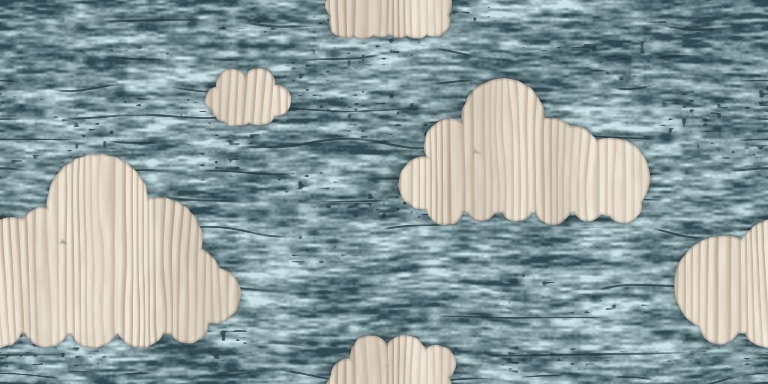
This pattern is drawn by a WebGL 1 fragment shader. Its source:

```glsl
precision highp float;
// Pale wooden clouds inlaid in brushed blue boards, on a seamless 2:1 tile.
// Clouds are unions of round domes, a body and a scalloped base; both woods
// are stretched value noise on lattices that wrap at the tile edges.

uniform vec2 u_resolution;

const vec2 TILE = vec2(2.0, 1.0);

float hash(vec2 p) {
  vec3 q = fract(p.xyx * vec3(0.1031, 0.1030, 0.0973));
  q += dot(q, q.yzx + 33.33);
  return fract((q.x + q.y) * q.z);
}

// Value noise with a whole number of cells per tile.
float noise(vec2 uv, vec2 cells) {
  vec2 g = uv * cells;
  vec2 i = floor(g);
  vec2 f = fract(g);
  f = f * f * (3.0 - 2.0 * f);
  vec2 a = mod(i, cells);
  vec2 b = mod(i + 1.0, cells);
  return mix(mix(hash(a), hash(vec2(b.x, a.y)), f.x),
             mix(hash(vec2(a.x, b.y)), hash(b), f.x), f.y);
}

float disc(vec2 p, vec3 c) {
  return length(p - c.xy) - c.z;
}

// base: left x, right x, y and lobe radius of the scallops; body: core radius.
float cloud(vec2 p, vec4 base, float body, vec3 a, vec3 b, vec3 c,
            vec3 d, vec3 e, vec3 f) {
  vec2 mid = vec2(0.5 * (base.x + base.y), base.z + 0.75 * body);
  p = mod(p - mid + 0.5 * TILE, TILE) - 0.5 * TILE + mid;

  float halfWidth = 0.5 * (base.y - base.x) - 0.2 * body;
  vec2 core = p - mid;
  core.x -= clamp(core.x, -halfWidth, halfWidth);
  float dist = length(core) - body;

  dist = min(dist, min(disc(p, a), min(disc(p, b), disc(p, c))));
  dist = min(dist, min(disc(p, d), min(disc(p, e), disc(p, f))));
  for (int i = 0; i < 6; i++) {
    float k = float(i);
    float size = 0.78 + 0.34 * hash(vec2(k + 3.0, floor(base.y * 50.0)));
    vec2 lobe = vec2(mix(base.x, base.y, k / 5.0), base.z);
    dist = min(dist, disc(p, vec3(lobe, base.w * size)));
  }
  return dist;
}

float sky(vec2 p) {
  float large = cloud(p, vec4(-0.125, 0.49, 0.16, 0.063), 0.12,
    vec3(0.255, 0.466, 0.133), vec3(-0.117, 0.258, 0.128),
    vec3(0.03, 0.318, 0.115), vec3(0.11, 0.40, 0.06),
    vec3(0.411, 0.37, 0.117), vec3(0.552, 0.232, 0.075));
  float medium = cloud(p, vec4(1.16, 1.625, 0.465, 0.05), 0.08,
    vec3(1.31, 0.687, 0.109), vec3(1.172, 0.622, 0.068),
    vec3(1.107, 0.523, 0.07), vec3(1.427, 0.604, 0.089),
    vec3(1.492, 0.604, 0.068), vec3(1.591, 0.539, 0.102));
  float small = cloud(p, vec4(0.585, 0.69, 0.707, 0.032), 0.03,
    vec3(0.604, 0.779, 0.042), vec3(0.674, 0.781, 0.042),
    vec3(0.568, 0.74, 0.034), vec3(0.716, 0.737, 0.042),
    vec3(0.64, 0.75, 0.045), vec3(0.58, 0.72, 0.03));
  float low = cloud(p, vec4(0.90, 1.13, -0.055, 0.045), 0.06,
    vec3(0.964, 0.075, 0.052), vec3(1.055, 0.07, 0.057),
    vec3(0.904, 0.023, 0.042), vec3(1.138, 0.052, 0.049),
    vec3(0.89, -0.015, 0.042), vec3(1.12, -0.01, 0.057));
  return min(min(large, medium), min(small, low));
}

// Worn blue paint dragged sideways, with broken dark cracks.
vec3 paintedBoards(vec2 uv) {
  vec2 w = uv + vec2(0.0, 0.014 * noise(uv, vec2(7.0, 5.0)));
  float streaks = 0.30 * noise(w, vec2(14.0, 46.0))
                + 0.36 * noise(w, vec2(30.0, 97.0))
                + 0.34 * noise(w, vec2(76.0, 140.0));
  float tone = 0.55 + 2.3 * (streaks - 0.5);
  tone += 0.45 * (noise(uv, vec2(9.0, 6.0)) - 0.5);
  tone += 0.16 * (noise(uv, vec2(60.0, 7.0)) - 0.5);
  tone += 0.22 * (noise(uv, vec2(256.0, 160.0)) - 0.5);
  vec3 col = mix(vec3(0.25, 0.35, 0.38), vec3(0.70, 0.80, 0.82),
                 clamp(tone, -0.12, 1.2));

  float row = w.y * 13.0 + 0.5 * noise(uv, vec2(11.0, 13.0));
  float line = 1.0 - smoothstep(0.012, 0.055, abs(fract(row) - 0.5));
  float broken = smoothstep(0.5, 0.72, noise(w, vec2(17.0, 26.0)));
  float pits = smoothstep(0.78, 0.95, noise(w, vec2(110.0, 128.0)))
             * smoothstep(0.5, 0.75, noise(uv, vec2(10.0, 15.0)));
  return mix(col, vec3(0.13, 0.20, 0.23), 0.75 * max(line * broken, pits));
}

// Cream wood with upright growth lines of uneven strength.
vec3 creamWood(vec2 uv) {
  float ring = fract(96.0 * uv.x + 1.5 * noise(uv, vec2(24.0, 2.0))
                     + 0.5 * noise(uv, vec2(60.0, 6.0)));
  float late = smoothstep(0.3, 0.85, ring) * (1.0 - smoothstep(0.85, 1.0, ring));
  float strength = 0.3 + 0.7 * noise(uv, vec2(31.0, 2.0));
  float shade = 0.05 + 0.6 * noise(uv, vec2(22.0, 1.0))
              + 0.3 * (noise(uv, vec2(230.0, 18.0)) - 0.5);
  vec3 col = mix(vec3(0.94, 0.91, 0.85), vec3(0.80, 0.75, 0.69), shade);
  return mix(col, vec3(0.67, 0.59, 0.51), 0.85 * late * strength);
}

void main() {
  vec2 uv = gl_FragCoord.xy / u_resolution;
  float pixel = 1.0 / u_resolution.y;
  float rough = 0.004 * (noise(uv, vec2(120.0, 60.0)) - 0.5);
  float dist = sky(uv * TILE) + rough;

  // Inlay with a thin shaded joint around it.
  vec3 col = paintedBoards(uv) * (1.0 - 0.25 * exp(-max(dist, 0.0) * 160.0));
  vec3 wood = creamWood(uv) * (1.0 - 0.18 * smoothstep(-0.008, 0.0, dist));
  col = mix(col, wood, 1.0 - smoothstep(-0.7 * pixel, 0.7 * pixel, dist));
  gl_FragColor = vec4(col, 1.0);
}
```
